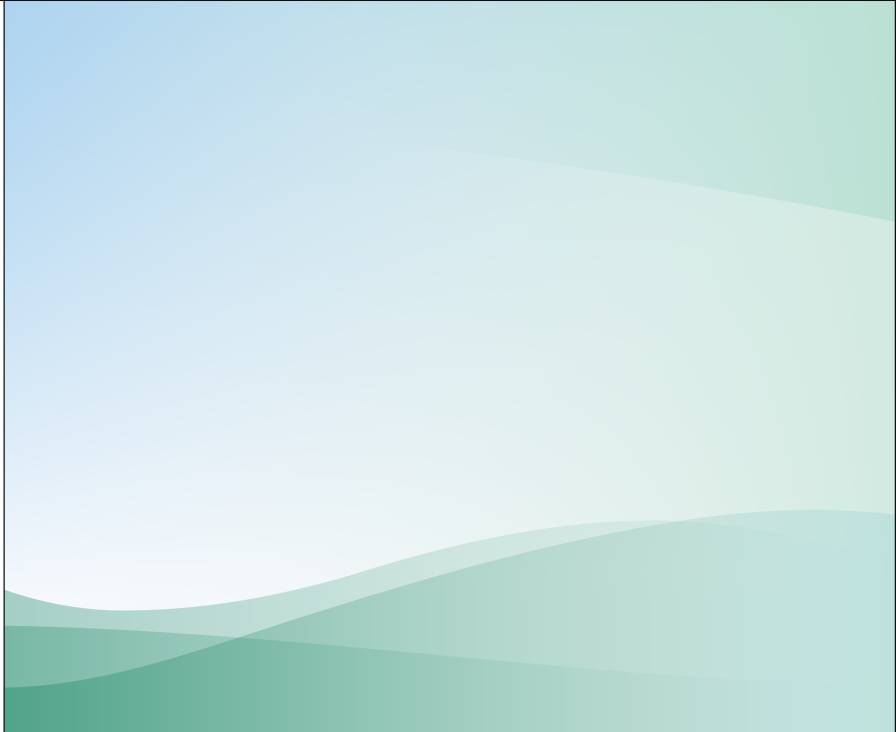
This background is drawn by a Shadertoy shader. Its source:

```glsl
// Soft blue-to-green sky with a pale veil at the upper right and three
// translucent green waves along the bottom, inside a thin frame.
// The curves are Hermite arcs; each layer thins out from left to right.

#define WAVE_INK    vec3(0.20, 0.58, 0.46)
#define LAGOON_INK  vec3(0.20, 0.65, 0.75)
#define VEIL_SHADE  vec3(0.090, 0.035, 0.050)
#define VEIL_START  0.35
#define FRAME_LEFT  0.0046
#define FRAME_WIDTH 0.0014
#define FRAME_COLOR vec3(0.06)

// Cubic arc from point a to point b with end slopes.
float arc(float x, vec2 a, vec2 b, float slopeA, float slopeB) {
    float span = b.x - a.x;
    float t = (x - a.x) / span;
    float s = 1.0 - t;
    return mix(a.y, b.y, t * t * (3.0 - 2.0 * t))
         + span * t * s * (slopeA * s - slopeB * t);
}

float backWave(float x) {
    vec2 start = vec2(0.0, 0.1965), trough = vec2(0.137, 0.166);
    vec2 rise = vec2(0.404, 0.219), crest = vec2(0.73, 0.289);
    if (x < trough.x) return arc(x, start, trough, -0.44, 0.0);
    if (x < rise.x) return arc(x, trough, rise, 0.0, 0.38);
    if (x < crest.x) return arc(x, rise, crest, 0.38, 0.0);
    return arc(x, crest, vec2(1.0, 0.235), 0.0, -0.3);
}

float risingWave(float x) {
    vec2 start = vec2(0.0, 0.0607), rise = vec2(0.267, 0.1294);
    vec2 shoulder = vec2(0.762, 0.289), crest = vec2(0.911, 0.3035);
    if (x < rise.x) return arc(x, start, rise, 0.0, 0.4);
    if (x < shoulder.x) return arc(x, rise, shoulder, 0.4, 0.19);
    if (x < crest.x) return arc(x, shoulder, crest, 0.19, 0.0);
    return arc(x, crest, vec2(1.0, 0.297), 0.0, -0.13);
}

float fallingWave(float x) {
    return arc(x, vec2(0.0, 0.1454), vec2(0.9, 0.067), -0.02, -0.05);
}

float veilEdge(float x) {
    float d = x - 0.36;
    return 0.815 - 0.13 * d - 0.085 * d * d;
}

// Coverage of the area below an edge, softened over about one pixel.
float below(float y, float edge, float pixel) {
    return smoothstep(-0.75, 0.75, (edge - y) / pixel);
}

// Three vertical gradients joined by a parabola across the width.
vec3 skyColor(vec2 p) {
    float depth = 1.0 - p.y;
    vec3 left = mix(vec3(0.68, 0.83, 0.94), vec3(0.96, 0.975, 0.99),
                    pow(min(depth / 0.82, 1.0), 1.3));
    vec3 middle = mix(vec3(0.775, 0.885, 0.915), vec3(0.93, 0.96, 0.96),
                      pow(min(depth / 0.78, 1.0), 0.9));
    vec3 right = vec3(0.82, 0.915, 0.88);
    float x = p.x;
    return left * (1.0 - x) * (1.0 - 2.0 * x)
         + middle * 4.0 * x * (1.0 - x)
         + right * x * (2.0 * x - 1.0);
}

float line(float distanceToLine, float pixel) {
    return clamp((0.5 * FRAME_WIDTH - abs(distanceToLine)) / pixel + 0.5, 0.0, 1.0)
         * min(FRAME_WIDTH / pixel, 1.0);
}

void mainImage(out vec4 fragColor, in vec2 fragCoord) {
    vec2 p = fragCoord / iResolution.xy;
    vec2 pixel = 1.0 / iResolution.xy;
    float fade = 1.0 - p.x;

    // Sky and veil
    vec3 color = skyColor(p);
    float veil = pow(max((p.x - VEIL_START) / (1.0 - VEIL_START), 0.0), 1.3);
    color -= VEIL_SHADE * veil * (1.0 - below(p.y, veilEdge(p.x), pixel.y));

    // Overlapping waves
    vec3 ink = mix(WAVE_INK, LAGOON_INK, smoothstep(0.7, 1.0, p.x));
    float backAlpha = 0.42 * pow(fade, 1.3);
    float risingAlpha = 0.12 + 0.45 * pow(fade, 2.4);
    float fallingAlpha = 0.39 * pow(fade, 1.6);
    color = mix(color, ink, backAlpha * below(p.y, backWave(p.x), pixel.y));
    color = mix(color, ink, fallingAlpha * below(p.y, fallingWave(p.x), pixel.y));
    color = mix(color, ink, risingAlpha * below(p.y, risingWave(p.x), pixel.y));

    // White margin and thin frame on the left, top and right
    color = mix(color, vec3(1.0), below(p.x, FRAME_LEFT, pixel.x));
    float inset = 0.5 * FRAME_WIDTH;
    float frame = max(line(p.x - FRAME_LEFT, pixel.x),
                  max(line(1.0 - inset - p.x, pixel.x),
                      line(1.0 - inset - p.y, pixel.y)));
    color = mix(color, FRAME_COLOR, frame);

    fragColor = vec4(color, 1.0);
}
```
